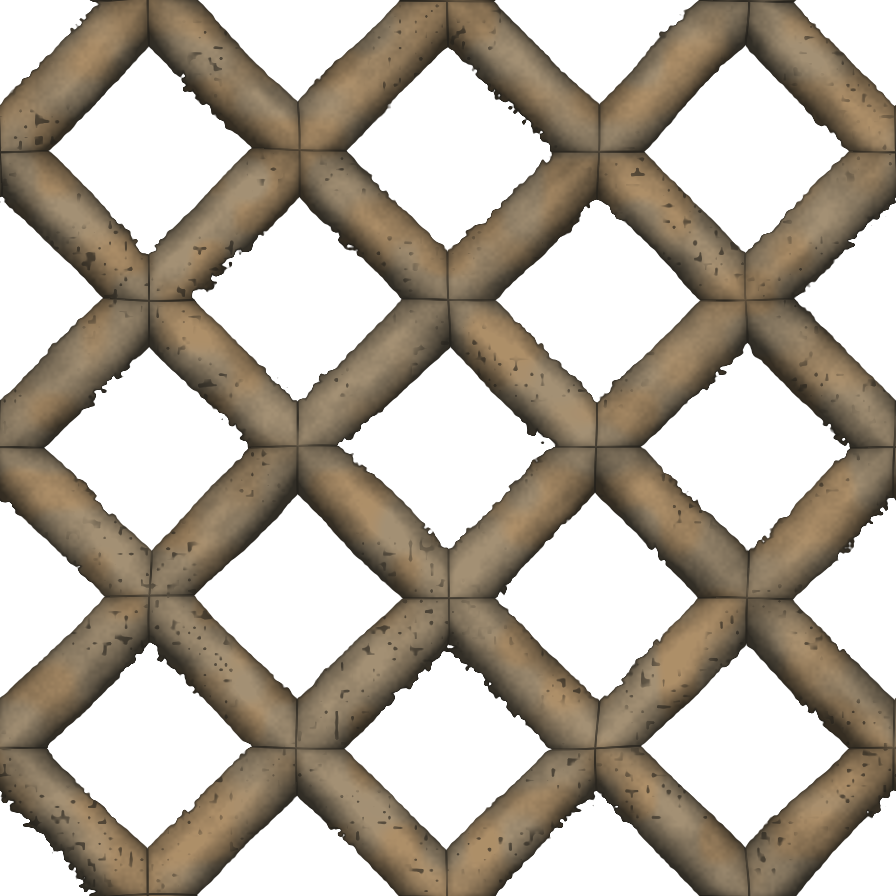
Give the GLSL for this pattern, as a Shadertoy shader.

```glsl
// Diagonal lattice of weathered round stone bars with mitred joints on white, seamless tile.

const float REPEATS     = 3.0;    // lattice periods across and down
const float HALF_WIDTH  = 0.155;  // bar half width, in diagonal lattice units
const float SEAM_WIDTH  = 0.007;  // mitre line at the joints
const float WOBBLE      = 0.022;  // hand-set unevenness of the bars
const float CHIPPING    = 0.075;  // depth of the ragged edges
const float LIGHT_SHIFT = 0.17;   // highlight offset toward the upper side
const vec3 BACKGROUND   = vec3(1.0);
const vec3 STONE_DARK   = vec3(0.195, 0.180, 0.150);
const vec3 STONE_LIGHT  = vec3(0.640, 0.565, 0.455);
const vec3 GRIME        = vec3(0.130, 0.120, 0.100);
const vec3 WARM_TINT    = vec3(1.06, 0.99, 0.90);

float hash(vec2 p) {
    vec3 q = fract(vec3(p.xyx) * 0.1031);
    q += dot(q, q.yzx + 33.33);
    return fract((q.x + q.y) * q.z);
}

// Value noise that wraps after `period` cells
float noise(vec2 p, float period) {
    vec2 cell = floor(p), f = fract(p);
    vec2 lo = mod(cell, period), hi = mod(cell + 1.0, period);
    f = f * f * (3.0 - 2.0 * f);
    return mix(mix(hash(lo), hash(vec2(hi.x, lo.y)), f.x),
               mix(hash(vec2(lo.x, hi.y)), hash(hi), f.x), f.y);
}

// Noise with a whole number of cells over the canvas
float tileNoise(vec2 uv, float cells) {
    return noise(uv * cells, cells);
}

float tileFbm(vec2 uv, float cells) {
    float sum = 0.0, gain = 0.5;
    for (int i = 0; i < 4; i++) {
        sum += gain * tileNoise(uv, cells);
        cells *= 2.0;
        gain *= 0.5;
    }
    return sum / 0.9375;
}

void mainImage(out vec4 fragColor, in vec2 fragCoord) {
    vec2 uv = fragCoord / iResolution.xy;
    float pixel = REPEATS / min(iResolution.x, iResolution.y);

    // Diagonal coordinates, gently bent
    vec2 p = uv * REPEATS;
    p += WOBBLE * (vec2(tileNoise(uv, 13.0), tileNoise(uv + 0.37, 11.0)) - 0.5);
    vec2 diag = vec2(p.x + p.y, p.x - p.y);
    vec2 offset = fract(diag) - 0.5;
    vec2 dist = abs(offset);

    // Nearest bar: signed position across and along it, both positive upward
    bool falling = dist.x < dist.y;
    vec2 mid = floor(diag + 0.5);
    vec2 fromMid = diag - mid;
    float across = (falling ? offset.x : -offset.y) / HALF_WIDTH;
    float along = falling ? -fromMid.y : fromMid.x;
    vec2 center = falling ? vec2(floor(diag.x) + 0.5, mid.y)
                          : vec2(mid.x, floor(diag.y) + 0.5);
    vec2 barId = mod(2.0 * vec2(center.x + center.y, center.x - center.y), 4.0 * REPEATS);
    float barRandom = hash(barId + 5.0);

    // Outline: clean stretches and chipped ones, worse on the undersides
    float rough = smoothstep(0.50, 0.85, tileNoise(uv + 0.61, 17.0));
    rough *= across < 0.0 ? 1.0 : 0.55;
    float chips = 0.6 * tileNoise(uv, 190.0) + 0.4 * tileNoise(uv, 83.0) - 0.5;
    float halfWidth = HALF_WIDTH + 0.012 * (tileNoise(uv, 9.0) - 0.5)
                    + (0.009 + CHIPPING * rough) * chips;
    float edge = min(dist.x, dist.y) - halfWidth;
    float cover = 1.0 - smoothstep(-pixel, pixel, edge);

    // Rounded profile lit from above, sharper on the falling bars
    float bend = (across - LIGHT_SHIFT) / 1.12;
    float tone = 0.92 * (1.0 - min(bend * bend, 1.0));
    tone = mix(tone, tone * tone * 1.12, falling ? 0.42 : 0.08);

    // Shade beneath each joint, and a little at the foot of each bar
    tone -= 0.27 * smoothstep(0.18, 0.50, along);
    tone -= 0.10 * smoothstep(0.30, 0.50, -along);
    tone += 0.12 * (barRandom - 0.5);

    // Mottling, streaks along the bar and fine grain
    vec2 streakPos = vec2(along * 5.0, across * 3.0) + barId * 17.0 + 40.0;
    float stain = tileFbm(uv, 19.0);
    tone += 0.42 * (stain - 0.5);
    tone += 0.16 * (noise(streakPos, 512.0) - 0.5);
    tone += 0.09 * (tileNoise(uv, 240.0) - 0.5);
    vec3 stone = mix(STONE_DARK, STONE_LIGHT, clamp(tone, 0.0, 1.0));
    stone *= mix(vec3(1.0), WARM_TINT, smoothstep(0.35, 0.75, tileNoise(uv + 0.2, 23.0)));

    // Pits, grimy rims and mitre seams
    float pits = smoothstep(0.76, 0.92, tileNoise(uv + 0.13, 170.0))
               * smoothstep(0.45, 0.75, tileNoise(uv, 21.0));
    float rim = smoothstep(-0.018, 0.002, edge) * (0.35 + 0.5 * rough);
    float seamDist = abs(dist.x - dist.y);
    float seam = 1.0 - smoothstep(SEAM_WIDTH - pixel, SEAM_WIDTH + 1.5 * pixel, seamDist);
    seam *= 0.40 + 0.45 * tileNoise(uv, 47.0);
    float crease = 0.16 * (1.0 - smoothstep(0.0, 0.05, seamDist));
    stone = mix(stone, GRIME, max(max(0.6 * pits, rim), max(seam, crease)));

    fragColor = vec4(mix(BACKGROUND, stone, cover), 1.0);
}
```
